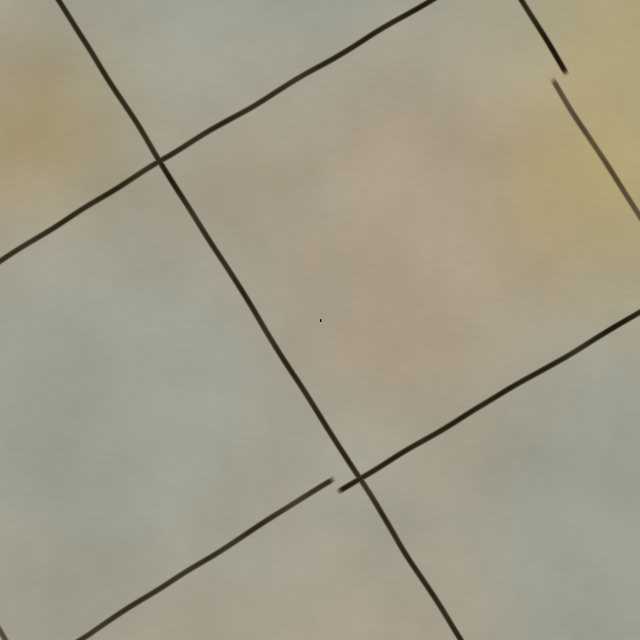
Reproduce this pattern procedurally as a WebGL 1 fragment shader.

```glsl
precision highp float;

uniform vec2 u_resolution;

#define TILE 0.595
#define CROSSING vec2(0.25, 0.749)
#define AXIS vec2(0.847, 0.532)
#define SEAM_WIDTH 0.0055
#define WOBBLE 0.004
#define TILT 0.027
#define SEAM_COLOR vec3(0.12, 0.095, 0.055)
#define COOL vec3(0.615, 0.63, 0.58)
#define WARM vec3(0.665, 0.615, 0.535)
#define OCHRE vec3(0.71, 0.64, 0.44)
#define MOTTLE 0.035
#define GRAIN 0.012

vec2 gradientAt(vec2 cell) {
    float angle = 6.2832 * fract(sin(dot(cell, vec2(127.1, 311.7))) * 4375.85);
    return vec2(cos(angle), sin(angle));
}

float gradientNoise(vec2 p) {
    vec2 i = floor(p), f = fract(p);
    vec2 w = f * f * f * (f * (f * 6.0 - 15.0) + 10.0);
    vec2 e = vec2(0.0, 1.0);
    float low = mix(dot(gradientAt(i), f), dot(gradientAt(i + e.yx), f - e.yx), w.x);
    float high = mix(dot(gradientAt(i + e), f - e), dot(gradientAt(i + 1.0), f - 1.0), w.x);
    return mix(low, high, w.y);
}

float fbm(vec2 p) {
    float sum = 0.0, amplitude = 1.0;
    for (int octave = 0; octave < 4; octave++) {
        sum += amplitude * gradientNoise(p);
        p = p * 2.03 + 17.3;
        amplitude *= 0.5;
    }
    return sum;
}

float stroke(float d, float pixel) {
    return 1.0 - smoothstep(0.3 * SEAM_WIDTH, SEAM_WIDTH + 0.5 * pixel, abs(d));
}

// Parallel seams; every other one is broken and shifted at slipAt.
float seams(float across, float along, float slipAt, vec2 slip, vec2 strength, float pixel) {
    float row = floor(across / TILE + 0.5);
    float broken = mod(row, 2.0);
    float seed = row * 7.3 + slipAt * 20.0;
    float d = across - row * TILE + WOBBLE * gradientNoise(vec2(along * 9.0, seed));
    vec2 ink = mix(vec2(0.95), strength, broken);
    float before = ink.x * stroke(d - broken * slip.x, pixel);
    float after = ink.y * stroke(d - broken * slip.y, pixel);
    float wear = 0.94 + 0.2 * gradientNoise(vec2(along * 14.0, seed + 3.5));
    return wear * mix(before, after, smoothstep(-0.007, 0.007, along - slipAt));
}

float stain(vec2 p, vec2 center, vec2 radius) {
    vec2 d = (p - center) / radius;
    return exp(-dot(d, d));
}

vec3 stone(vec2 p, vec2 q) {
    // Soft alternation of warm and cool tiles
    vec2 wave = sin(3.14159 * q / TILE);
    float cloud = fbm(p * 3.5 + 4.0);
    float warmth = 0.5 + 0.6 * wave.x * wave.y + 0.35 * cloud;
    vec3 color = mix(COOL, WARM, clamp(warmth, 0.0, 1.0));

    // Ochre stains with ragged borders
    vec2 drift = p + 0.05 * vec2(cloud, fbm(p * 4.0 + 31.0));
    float ochre = 0.75 * stain(drift, vec2(0.95, 0.71), vec2(0.15, 0.17));
    ochre += 0.6 * stain(drift, vec2(0.98, 0.98), vec2(0.17, 0.16));
    float olive = stain(drift, vec2(0.06, 0.79), vec2(0.13, 0.12));
    color = mix(color, OCHRE, min(ochre, 1.0));
    color = mix(color, OCHRE * 0.88, 0.6 * olive);

    // Broad mottling and fine brushed grain
    color += MOTTLE * fbm(p * 5.0 + 11.0);
    color += GRAIN * gradientNoise(vec2(p.x * 40.0, p.y * 150.0));
    return color;
}

void main() {
    float side = min(u_resolution.x, u_resolution.y);
    vec2 p = gl_FragCoord.xy / side;
    float pixel = 1.0 / side;

    // Rotated tile space, second axis running downward
    vec2 d = p - CROSSING;
    vec2 q = vec2(dot(d, AXIS), dot(d, vec2(AXIS.y, -AXIS.x)));
    vec3 color = stone(p, q);

    float steep = seams(q.x, q.y, 0.221, vec2(0.016, -0.007), vec2(1.0, 0.68), pixel);
    float shallow = seams(q.y - TILT * max(q.x, 0.0), q.x, -0.037,
                          vec2(-0.029, -0.008), vec2(0.88, 1.0), pixel);
    color = mix(color, SEAM_COLOR, clamp(max(steep, shallow), 0.0, 1.0));

    // Tiny dark pit
    vec2 pit = abs(p - vec2(0.501, 0.499)) - vec2(0.0012, 0.0022);
    float pitMask = 1.0 - smoothstep(-0.5 * pixel, 0.5 * pixel, max(pit.x, pit.y));
    color = mix(color, SEAM_COLOR * 0.4, pitMask);

    gl_FragColor = vec4(color, 1.0);
}
```
